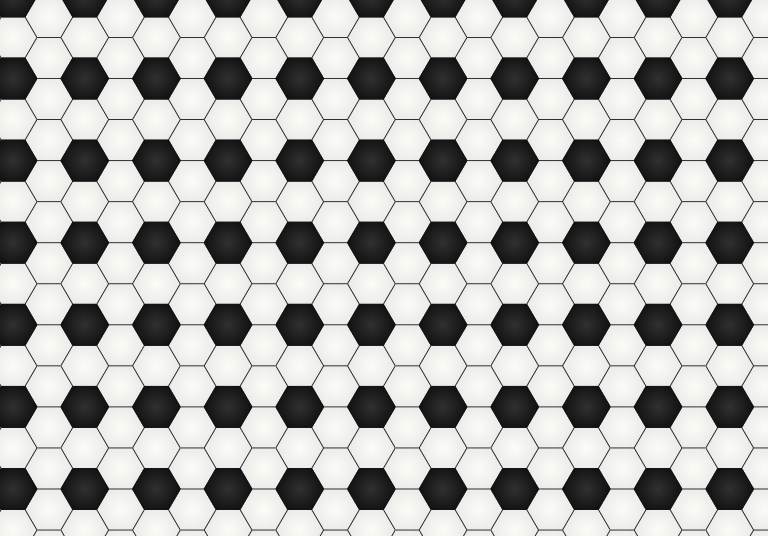
Reproduce this pattern procedurally as a Shadertoy shader.

```glsl
// Football-style tiling: flat-topped white hexagons, thin dark seams, spaced black hexagons.

#define ORIGIN      vec2(0.0244, 0.0877)    // centre of one black hexagon, in canvas heights
#define CELL        vec2(0.06685, 0.07658)  // column pitch and hexagon height
#define SEAM_WIDTH  0.021                   // in hexagon heights
#define SEAM_COLOR  vec3(0.07)
#define WHITE_MID   vec3(0.985, 0.988, 0.965)
#define WHITE_RIM   vec3(0.915, 0.920, 0.912)
#define BLACK_MID   vec3(0.19)
#define BLACK_RIM   vec3(0.065)

const float COLUMN = 0.8660254;       // column pitch of unit-height hexagons
const float CIRCUMRADIUS = 0.5773503;

// Signed distance to a flat-topped hexagon of height 1
float hexDistance(vec2 p) {
    p = abs(p);
    return max(p.y, dot(p, vec2(COLUMN, 0.5))) - 0.5;
}

// Offset from the nearest point of a rectangular lattice
vec2 latticeOffset(vec2 p, vec2 pitch) {
    return p - pitch * round(p / pitch);
}

// Offset from the nearest hexagon centre
vec2 hexOffset(vec2 p) {
    vec2 pitch = vec2(2.0 * COLUMN, 1.0);
    vec2 a = latticeOffset(p, pitch);
    vec2 b = latticeOffset(p - 0.5 * pitch, pitch);
    return dot(a, a) < dot(b, b) ? a : b;
}

// Share of a pixel covered by a line centred on d = 0
float lineCoverage(float d, float width, float pixel) {
    float h = 0.5 * width;
    return (clamp(d + 0.5 * pixel, -h, h) - clamp(d - 0.5 * pixel, -h, h)) / pixel;
}

vec3 radialShade(vec3 middle, vec3 rim, vec2 offset) {
    return mix(middle, rim, clamp(length(offset) / CIRCUMRADIUS, 0.0, 1.0));
}

void mainImage(out vec4 fragColor, in vec2 fragCoord) {
    // Lattice space, where every hexagon is one unit high
    vec2 p = (fragCoord / iResolution.y - ORIGIN) / CELL * vec2(COLUMN, 1.0);
    float pixel = 1.0 / (iResolution.y * CELL.y);

    // White panels and seams
    vec2 panel = hexOffset(p);
    vec3 color = radialShade(WHITE_MID, WHITE_RIM, panel);
    color = mix(color, SEAM_COLOR, lineCoverage(hexDistance(panel), SEAM_WIDTH, pixel));

    // Black panels: every second column, every second row
    vec2 patchOffset = latticeOffset(p, vec2(2.0 * COLUMN, 2.0));
    float edge = hexDistance(patchOffset) - 0.5 * SEAM_WIDTH;
    float cover = clamp(0.5 - edge / pixel, 0.0, 1.0);
    color = mix(color, radialShade(BLACK_MID, BLACK_RIM, patchOffset), cover);

    fragColor = vec4(color, 1.0);
}
```
